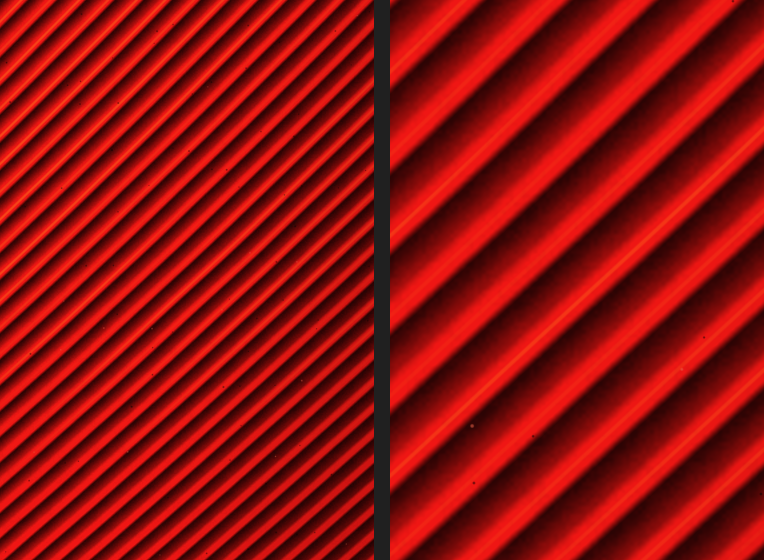
Left: the whole. Right: its middle third, enlarged.
Give the GLSL for this pattern, as a Shadertoy shader.

```glsl
// Glossy red corrugated sheet: diagonal ribs, each a lit crest over a soft shadow.
// A slightly curved rib coordinate is folded with fract into a shading profile,
// then side light, thin broken glints, grain and dust specks are added.

float hash(vec2 p) {
    vec3 q = fract(vec3(p.xyx) * 0.1031);
    q += dot(q, q.yzx + 33.33);
    return fract((q.x + q.y) * q.z);
}

float noise(vec2 p) {
    vec2 i = floor(p), f = fract(p);
    f = f * f * (3.0 - 2.0 * f);
    return mix(mix(hash(i), hash(i + vec2(1, 0)), f.x),
               mix(hash(i + vec2(0, 1)), hash(i + vec2(1, 1)), f.x), f.y);
}

// Rib number at a point; ribs tighten and flatten towards the bottom.
float ribCoord(vec2 p) {
    float down = 1.0 - p.y;
    return 19.2 * down - 0.75 + 1.77 * (down - 0.04) * (down - 0.04) + 19.43 * p.x;
}

// Brightness over one rib: steep fall below the crest, slow rise to the next.
float ribProfile(float rib, float faceLight) {
    float s = fract(rib - 0.11);
    float fall = 1.0 - smoothstep(0.0, 0.18, s);
    float face = smoothstep(0.1, 0.86, s) * faceLight;
    return max(fall, mix(face, 1.0, smoothstep(0.62, 0.82, s)));
}

// Sparse dust: one small round dot in a few cells of a jittered grid.
float specks(vec2 p, float cells, float density, float px) {
    vec2 g = p * cells, id = floor(g);
    vec2 centre = 0.2 + 0.6 * vec2(hash(id + 17.0), hash(id + 53.0));
    float radius = mix(0.0005, 0.0014, hash(id + 91.0));
    float dist = length(fract(g) - centre) / cells;
    return step(hash(id), density) * (1.0 - smoothstep(radius - px, radius + px, dist));
}

void mainImage(out vec4 fragColor, in vec2 fragCoord) {
    vec2 p = fragCoord / iResolution.y;
    vec2 uv = fragCoord / iResolution.xy;
    float px = 1.0 / iResolution.y;

    // Ribs, lit from the upper left
    float rib = ribCoord(p) + 0.03 * (noise(p * 9.0) - 0.5);
    float light = clamp(0.72 - 0.75 * uv.x + 0.28 * uv.y, 0.0, 1.0);
    float v = ribProfile(rib, mix(0.42, 1.0, light));

    // Fine grain and faint scuffs
    v += 0.07 * (noise(p * 420.0) - 0.5) + 0.05 * (noise(p * 70.0) - 0.5);
    v = clamp(v, 0.0, 1.0);

    // Shadow to red, with the right side a little deeper
    vec3 col = mix(vec3(0.17, 0.015, 0.015), vec3(0.92, 0.085, 0.075), v);
    col.gb -= 0.025 * v * (1.0 - v);
    col *= mix(0.88, 1.02, smoothstep(0.0, 0.5, light));

    // Thin orange glint along each crest, broken up by wear
    float crest = abs(fract(rib + 0.5) - 0.5);
    float aa = fwidth(rib);
    float glint = 1.0 - smoothstep(0.01, 0.03 + aa, crest);
    float wear = smoothstep(0.2, 0.75, noise(vec2(p.x - p.y, floor(rib + 0.5)) * vec2(38.0, 7.3)));
    float reach = smoothstep(0.05, 0.55, uv.y) * mix(0.3, 1.0, light);
    col = mix(col, vec3(0.98, 0.34, 0.1), glint * reach * (0.25 + 0.55 * wear));

    // Dark pits and pale dust
    col *= 1.0 - 0.55 * specks(p, 31.0, 0.12, px);
    col = mix(col, vec3(0.9, 0.38, 0.28), 0.55 * specks(p + 3.7, 23.0, 0.08, px));

    fragColor = vec4(clamp(col, 0.0, 1.0), 1.0);
}
```
